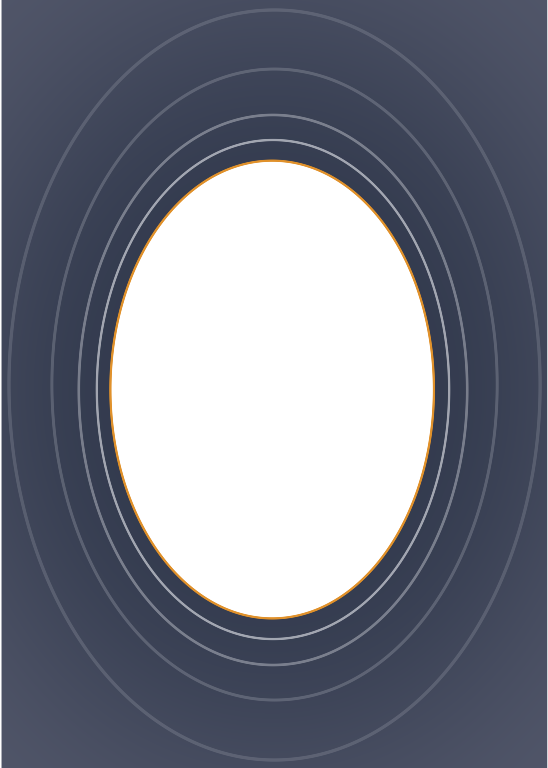
A Shadertoy shader for this background:

```glsl
// Slate-blue panel with a gold-rimmed white oval inside four fading oval rings.

const float ASPECT = 0.7148;
const vec3 SLATE_DARK  = vec3(0.198, 0.228, 0.305);
const vec3 SLATE_LIGHT = vec3(0.315, 0.335, 0.410);
const vec3 RING_TINT   = vec3(0.80, 0.81, 0.84);
const vec3 GOLD        = vec3(0.88, 0.57, 0.17);
const vec3 WHITE       = vec3(1.0);

// Approximate signed distance to an axis-aligned ellipse.
float ellipseDistance(vec2 p, vec2 center, vec2 radii) {
    vec2 q = p - center;
    float k = length(q / radii);
    float slope = length(q / (radii * radii));
    return k * (k - 1.0) / max(slope, 0.0001);
}

// Coverage of the region where the distance is negative.
float fillMask(float dist, float pixel) {
    return clamp(0.5 - dist / pixel, 0.0, 1.0);
}

// Coverage of a line of the given width along the zero distance.
float strokeMask(float dist, float width, float pixel) {
    return smoothstep(0.5 * (width + pixel), 0.5 * max(width - pixel, 0.0), abs(dist));
}

// Radial shade, darkest around the oval and lightest in the corners.
vec3 slateBackground(vec2 p, vec2 center) {
    float spread = length((p - center) / vec2(0.42, 0.50));
    return mix(SLATE_DARK, SLATE_LIGHT, smoothstep(0.40, 1.40, spread));
}

vec3 addRing(vec3 color, vec2 p, vec4 oval, float width, float opacity, float pixel) {
    float dist = ellipseDistance(p, oval.xy, oval.zw);
    return mix(color, RING_TINT, opacity * strokeMask(dist, width, pixel));
}

void mainImage(out vec4 fragColor, in vec2 fragCoord) {
    vec2 p = fragCoord / iResolution.xy * vec2(ASPECT, 1.0);
    float pixel = 1.0 / iResolution.y;
    vec2 center = vec2(0.3550, 0.4928);
    vec3 color = slateBackground(p, center);

    // Rings: center in xy, radii in zw; they fade and widen outward.
    vec4 rings[4] = vec4[4](
        vec4(0.3561, 0.4928, 0.2298, 0.3249),
        vec4(0.3561, 0.4922, 0.2533, 0.3581),
        vec4(0.3581, 0.4993, 0.2904, 0.4108),
        vec4(0.3581, 0.4987, 0.3464, 0.4883));
    vec4 opacities = vec4(0.72, 0.44, 0.23, 0.18);
    for (int i = 0; i < 4; i++) {
        float width = 0.0031 + 0.0004 * float(i);
        color = addRing(color, p, rings[i], width, opacities[i], pixel);
    }

    // White oval and its gold rim.
    float oval = ellipseDistance(p, center, vec2(0.2110, 0.2980));
    color = mix(color, WHITE, fillMask(oval, pixel));
    color = mix(color, GOLD, strokeMask(oval, 0.0030, pixel));

    // Thin white margins at the left and right.
    float margin = min(p.x - 0.0020, ASPECT - 0.0010 - p.x);
    color = mix(color, WHITE, fillMask(margin, pixel));

    fragColor = vec4(color, 1.0);
}
```
